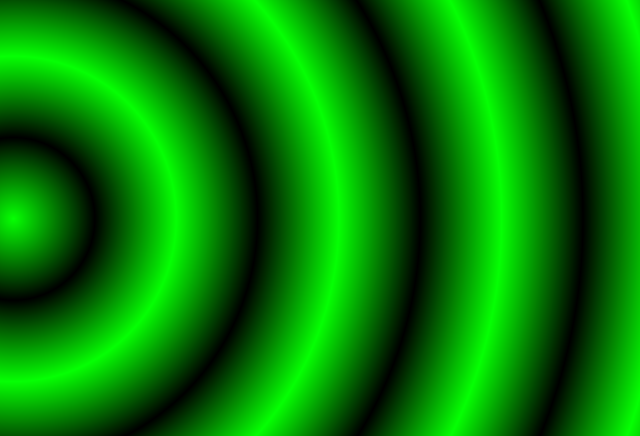
A Shadertoy shader for this background:

```glsl
// Triangle wave: 1 at whole numbers, 0 halfway between
float triangleWave(float t) {
    return abs(2.0 * fract(t) - 1.0);
}

void mainImage(out vec4 fragColor, in vec2 fragCoord) {
    // Canvas heights, measured from the ring centre
    vec2 p = fragCoord / iResolution.y - vec2(0.031, 0.498);

    // Concentric rings with a linear falloff
    float glow = triangleWave(length(p) / 0.3732);

    // Green on black
    vec3 ringColor = vec3(0.02, 1.0, 0.01);
    fragColor = vec4(ringColor * glow, 1.0);
}
```
